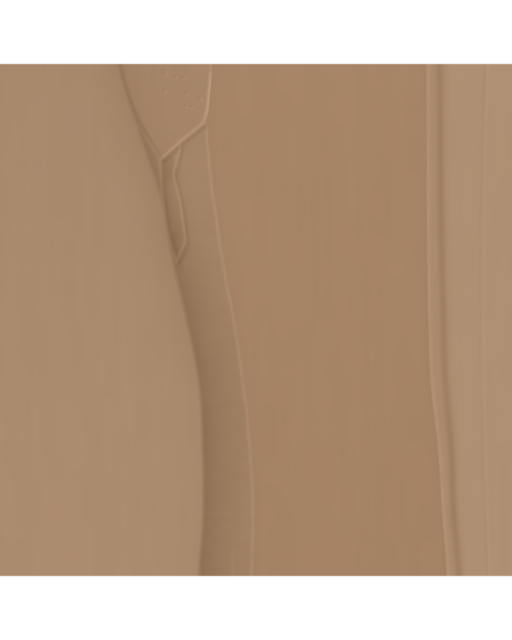
Write a Shadertoy shader that draws this texture.

```glsl
float hash(vec2 p) {
    return fract(sin(dot(p, vec2(127.1, 311.7))) * 43758.5453);
}

float noise(vec2 p) {
    vec2 i = floor(p), f = fract(p);
    f = f * f * (3.0 - 2.0 * f);
    return mix(mix(hash(i), hash(i + vec2(1, 0)), f.x),
               mix(hash(i + vec2(0, 1)), hash(i + vec2(1, 1)), f.x), f.y);
}

// Smooth curve through nine evenly spaced x positions, t running downwards
float curve(float k[9], float t) {
    float s = clamp(t, 0.0, 1.0) * 8.0;
    int i = min(int(s), 7);
    float f = s - float(i);
    float a = k[max(i - 1, 0)], b = k[i], c = k[i + 1], d = k[min(i + 2, 8)];
    return b + 0.5 * f * (c - a + f * (2.0 * a - 5.0 * b + 4.0 * c - d
             + f * (3.0 * (b - c) + d - a)));
}

float lineDistance(vec2 q, vec2 p[5]) {
    float d = 1.0;
    for (int i = 0; i < 4; i++) {
        vec2 e = p[i + 1] - p[i], v = q - p[i];
        d = min(d, length(v - e * clamp(dot(v, e) / dot(e, e), 0.0, 1.0)));
    }
    return d;
}

float bell(float d, float width) {
    return exp(-d * d / (width * width));
}

// Raised rim: a lit line with a shadow offset to its lower right
float rim(vec2 q, vec2 p[5], float width) {
    return bell(lineDistance(q, p), width)
         - 0.7 * bell(lineDistance(q - vec2(0.006, 0.005), p), width * 1.4);
}

void mainImage(out vec4 fragColor, in vec2 fragCoord) {
    float px = 1.0 / iResolution.x;
    // Square swatch, y measured down from its top edge
    vec2 q = fragCoord / iResolution.xy;
    q.y = (0.5 - q.y) * iResolution.y * px + 0.5;
    float t = q.y;
    float wobble = (noise(vec2(3.0, t * 45.0)) - 0.5) * 0.0015;

    // Signed distances to the edges of the layers
    float left = q.x - curve(float[9](0.233, 0.270, 0.312, 0.336, 0.365, 0.389, 0.396, 0.397, 0.389), t);
    float ridge = q.x - wobble - curve(float[9](0.415, 0.407, 0.418, 0.436, 0.459, 0.478, 0.491, 0.497, 0.494), t);
    float strip = q.x - curve(float[9](0.832, 0.833, 0.833, 0.834, 0.836, 0.841, 0.855, 0.863, 0.872), t);
    float groove = q.x - curve(float[9](0.858, 0.860, 0.861, 0.863, 0.866, 0.870, 0.881, 0.886, 0.896), t);

    // Left layer, rounded off towards its edge
    vec3 leftColor = mix(vec3(0.660, 0.538, 0.425), vec3(0.672, 0.546, 0.432), smoothstep(0.0, 0.8, t));
    leftColor -= 0.035 * exp(min(left, 0.0) / 0.035) * (1.0 - 0.55 * smoothstep(0.3, 0.8, t));

    // Ridge with the shadow cast on it
    vec3 ridgeColor = vec3(0.646, 0.519, 0.403);
    float shadowWidth = mix(0.018, 0.055, smoothstep(0.1, 0.6, t));
    ridgeColor -= vec3(0.085, 0.083, 0.075) * exp(-max(left, 0.0) / shadowWidth);
    ridgeColor += 0.008 * (noise(q * vec2(45.0, 90.0)) - 0.5);

    // Flap hanging from the top, with its rim and pores
    float hang = 0.184 - 0.85 * max(q.x - 0.316, 0.0) - 1.9 * max(0.316 - q.x, 0.0);
    float flap = smoothstep(-0.004, 0.004, hang - t) * smoothstep(0.0, 0.012, left);
    ridgeColor = mix(ridgeColor, vec3(0.650, 0.522, 0.408) - 0.03 * exp(-max(left, 0.0) / 0.03), flap);
    vec2 flapEdge[5] = vec2[5](vec2(0.412, 0.02), vec2(0.407, 0.08), vec2(0.397, 0.115),
                               vec2(0.350, 0.153), vec2(0.316, 0.184));
    ridgeColor += 0.055 * rim(q, flapEdge, 0.0035);
    for (int i = 0; i < 9; i++) {
        float n = float(i);
        vec2 pore = vec2(0.30 + 0.10 * hash(vec2(n, 1.0)), 0.01 + 0.08 * hash(vec2(n, 2.0)));
        ridgeColor += 0.025 * (bell(length(q - pore), 0.003) - bell(length(q - pore + 0.004), 0.003));
    }

    // Torn folds below the tip of the flap
    vec2 innerFold[5] = vec2[5](vec2(0.270, 0.120), vec2(0.312, 0.184), vec2(0.316, 0.250),
                                vec2(0.324, 0.320), vec2(0.343, 0.380));
    vec2 outerFold[5] = vec2[5](vec2(0.352, 0.160), vec2(0.338, 0.215), vec2(0.352, 0.270),
                                vec2(0.362, 0.345), vec2(0.345, 0.385));
    ridgeColor += 0.035 * rim(q, innerFold, 0.0035) + 0.04 * rim(q, outerFold, 0.003);
    ridgeColor -= 0.035 * bell(length((q - vec2(0.330, 0.205)) * vec2(1.0, 0.45)), 0.012);
    ridgeColor -= 0.025 * bell(length((q - vec2(0.343, 0.350)) * vec2(1.0, 0.4)), 0.014);
    ridgeColor += 0.014 * bell(q.x - 0.455 + 0.12 * (t - 0.96) * (t - 0.96), 0.004) * smoothstep(0.93, 0.97, t);

    // Flat middle layer
    vec3 color = mix(vec3(0.653, 0.520, 0.400), vec3(0.645, 0.512, 0.392), t);
    color -= 0.012 * exp(-max(ridge, 0.0) / 0.012);
    color = mix(ridgeColor, color, smoothstep(-px, px, ridge));
    color += 0.032 * bell(ridge + 0.003, 0.0035);
    color = mix(leftColor, color, smoothstep(-0.006, 0.006, left));

    // Right strip: raised lip, groove and pale outer band
    vec3 stripColor = mix(vec3(0.668, 0.540, 0.425), vec3(0.688, 0.563, 0.452), smoothstep(0.0, 0.025, groove));
    stripColor -= 0.045 * bell(groove, 0.007);
    float crease = q.x - 0.942 - 0.042 * (t - 0.45) * (t - 0.45);
    stripColor += 0.012 * (bell(crease - 0.002, 0.003) - bell(crease + 0.003, 0.004));
    color -= 0.014 * exp(min(strip, 0.0) / 0.008) * step(0.7, q.x);
    color = mix(color, stripColor, smoothstep(-px, px, strip));
    color += 0.022 * bell(strip - 0.004, 0.004);

    // Faint grain drawn out along the strokes
    color += 0.006 * (noise(q * vec2(70.0, 7.0)) - 0.5) + 0.004 * (noise(q * 25.0) - 0.5);

    // White bands above and below
    float inside = smoothstep(-px, px, 0.5 - abs(t - 0.5));
    fragColor = vec4(mix(vec3(1.0), color, inside), 1.0);
}
```
